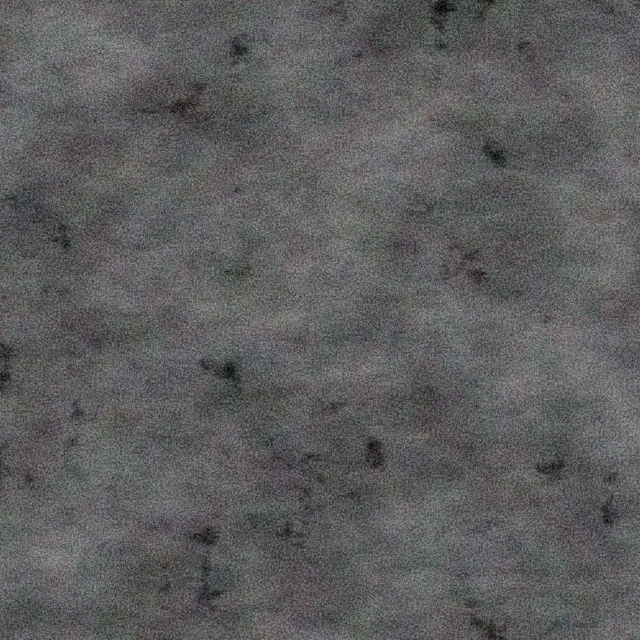
Reproduce this texture procedurally as a WebGL 2 fragment shader.

```glsl
#version 300 es
precision highp float;
// Weathered grey felt-like surface: broad uneven clouds with blotchy mottling,
// sparse soft dark stains, faint tints, and a dense fine grain over it all.
// Every layer is gradient noise, summed in octaves for the large forms.

#define BASE_GREY vec3(0.368, 0.367, 0.369)
#define CLOUD_SCALE vec2(2.6, 4.2)
#define CLOUD_CONTRAST 0.108
#define CLOUD_GAIN 0.82
#define STAIN_SCALE vec2(19.0, 12.0)
#define STAIN_DEPTH 0.2
#define TINT_SCALE 10.0
#define TINT_STRENGTH 0.036
#define GRAIN_SCALE 410.0
#define GRAIN_CONTRAST 0.24
#define GRAIN_TINT 0.06

uniform vec2 u_resolution;
out vec4 outColor;

// Integer hash of a lattice cell, mapped to an angle.
float cellAngle(vec2 cell) {
    uvec2 q = uvec2(ivec2(cell)) * uvec2(1597u, 3571u);
    uint h = (q.x ^ (q.y << 7)) + q.y * 7919u;
    h = (h ^ (h >> 16)) * 0x7feb352du;
    h = (h ^ (h >> 15)) * 0x846ca68bu;
    h ^= h >> 16;
    return float(h >> 8) / 16777216.0 * 6.28319;
}

float cornerSlope(vec2 cell, vec2 offset) {
    float angle = cellAngle(cell);
    return dot(vec2(cos(angle), sin(angle)), offset);
}

float gradientNoise(vec2 p) {
    vec2 cell = floor(p);
    vec2 f = p - cell;
    vec2 fade = f * f * f * (f * (f * 6.0 - 15.0) + 10.0);
    vec2 e = vec2(1.0, 0.0);
    float low = mix(cornerSlope(cell, f), cornerSlope(cell + e, f - e), fade.x);
    float high = mix(cornerSlope(cell + e.yx, f - e.yx),
                     cornerSlope(cell + e.xx, f - e.xx), fade.x);
    return mix(low, high, fade.y);
}

// Rotates between octaves so that lattice lines never align.
vec2 turn(vec2 p) {
    return mat2(0.8, 0.6, -0.6, 0.8) * p;
}

float fractalNoise(vec2 p, int octaves, float gain) {
    float sum = 0.0;
    float weight = 1.0;
    for (int i = 0; i < octaves; i++) {
        sum += weight * gradientNoise(p);
        p = turn(p) * 2.03 + 19.7;
        weight *= gain;
    }
    return sum;
}

// Two close octaves give specks of slightly varied size.
float grain(vec2 p) {
    return 0.8 * gradientNoise(turn(p)) + 0.6 * gradientNoise(p * 0.61 + 41.3);
}

// Soft dark spots with blurred rims, more likely in dark clouds.
float stainMask(vec2 p, float cloud) {
    float spot = gradientNoise(p * STAIN_SCALE + 63.4);
    float ragged = fractalNoise(p * 38.0 + 8.6, 2, 0.6);
    return smoothstep(0.3, 1.0, spot + 0.35 * ragged - 0.4 * cloud);
}

void main() {
    vec2 p = gl_FragCoord.xy / u_resolution.y;

    // Broad light and dark areas, broken up by smaller blotches
    float cloud = fractalNoise(p * CLOUD_SCALE + 5.3, 6, CLOUD_GAIN);
    vec3 color = BASE_GREY + CLOUD_CONTRAST * cloud;

    // Patchy tints: green against violet, brown against blue
    float greenness = fractalNoise(p * TINT_SCALE + 31.8, 4, 0.8);
    float warmth = fractalNoise(p * TINT_SCALE + 87.1, 4, 0.8);
    color += TINT_STRENGTH * greenness * vec3(-0.5, 0.35, -0.3);
    color += TINT_STRENGTH * warmth * vec3(0.4, 0.0, -0.45);

    color -= STAIN_DEPTH * stainMask(p, cloud);

    // Fine grain, mostly grey with a little colour
    vec2 g = p * GRAIN_SCALE;
    color += GRAIN_CONTRAST * grain(g);
    vec3 specks = vec3(grain(g * 0.8 + 113.0), grain(g * 0.8 + 551.0),
                       grain(g * 0.8 + 907.0));
    color += GRAIN_TINT * specks;

    outColor = vec4(clamp(color, 0.0, 1.0), 1.0);
}
```
